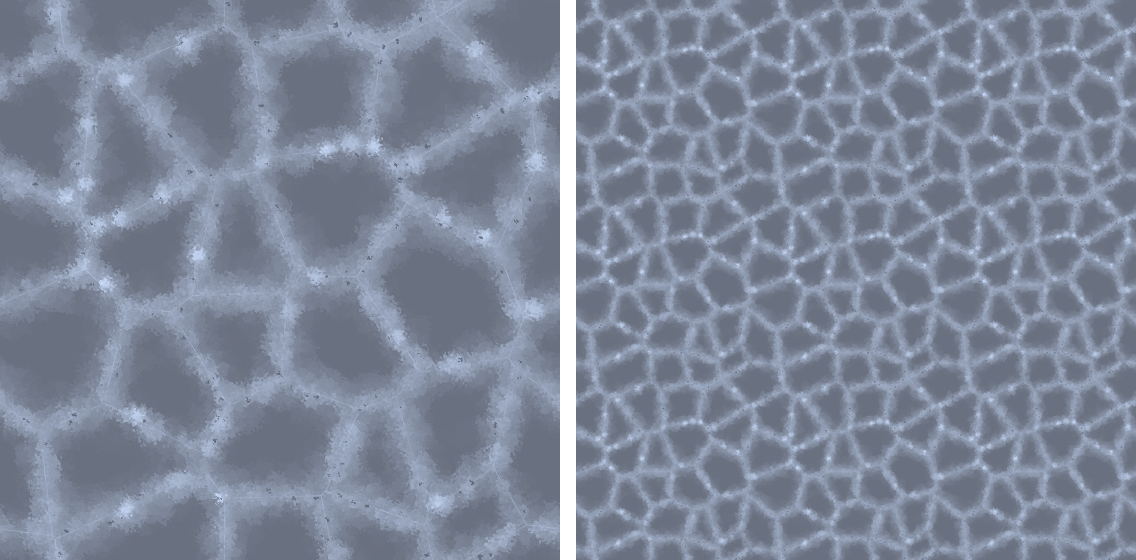
Left: one tile. Right: repeated 3 by 3.
Give the GLSL for this texture, as a Shadertoy shader.

```glsl
// Draws a tiling slate surface crossed by frosty, ragged veins with pale knots and dark flecks.

const vec3 SLATE = vec3(0.413, 0.440, 0.500);
const vec3 FROST = vec3(0.610, 0.662, 0.755);
const vec3 SPARKLE = vec3(0.780, 0.850, 0.970);
const vec3 FLECK = vec3(0.345, 0.375, 0.435);

const float TAU = 6.2831853;
const vec2 ORIGIN = vec2(0.071, 0.690); // puts the canvas edges in calm areas
const float VEIN_CELLS = 5.0;     // all cell counts are whole, so the canvas wraps
const float COARSE_PLATES = 24.0;
const float MEDIUM_PLATES = 52.0;
const float SMALL_PLATES = 96.0;
const float GRAINS = 240.0;

const float VEIN_REACH = 0.053;   // distance where the frost fades out
const float REACH_VARIATION = 0.26;
const float VEIN_FALLOFF = 1.6;
const float VEIN_GAIN = 1.06;
const float PLATE_SPREAD = 0.022; // random shift of each plate's distance
const float RAGGEDNESS = 0.012;
const float GRAIN_CONTRAST = 0.28;
const float CRACK_WIDTH = 0.0016;
const float CRACK_STRENGTH = 0.40;
const float KNOT_RADIUS = 0.021;
const float KNOT_SHARE = 0.24;
const float FLECK_RADIUS = 0.0046;
const float FLECK_SHARE = 0.18;
const int SAMPLES = 2;

// Two random values per cell, repeating every n cells.
// The half-cell bias keeps the wrap exact when division is rounded.
vec2 hash2(vec2 cell, float n) {
    vec2 p = floor(mod(cell + 0.5, n)) + n * 1.7;
    vec3 q = fract(p.xyx * vec3(0.1031, 0.1030, 0.0973));
    q += dot(q, q.yzx + 33.33);
    return fract((q.xx + q.yz) * q.zy);
}

// Nearest scattered point: xy = centre, z = distance, w = random value.
vec4 nearestPoint(vec2 uv, float n) {
    vec2 p = uv * n, base = floor(p);
    vec4 best = vec4(0.0, 0.0, 9.0, 0.0);
    for (int j = -1; j <= 1; j++)
    for (int i = -1; i <= 1; i++) {
        vec2 cell = base + vec2(i, j);
        vec2 jitter = hash2(cell, n);
        float d = length(cell + jitter - p);
        if (d < best.z)
            best = vec4(cell + jitter, d, fract(dot(jitter, vec2(37.3, 17.9))));
    }
    return vec4(best.xyz / n, best.w);
}

// Distance to the closest border between the large vein cells.
float veinDistance(vec2 uv) {
    vec2 p = uv * VEIN_CELLS, base = floor(p);
    vec2 home = base, toHome = vec2(9.0);
    for (int j = -1; j <= 1; j++)
    for (int i = -1; i <= 1; i++) {
        vec2 cell = base + vec2(i, j);
        vec2 r = cell + hash2(cell, VEIN_CELLS) - p;
        if (dot(r, r) < dot(toHome, toHome)) { toHome = r; home = cell; }
    }
    float border = 9.0;
    for (int j = -2; j <= 2; j++)
    for (int i = -2; i <= 2; i++) {
        vec2 cell = home + vec2(i, j);
        vec2 r = cell + hash2(cell, VEIN_CELLS) - p;
        vec2 across = r - toHome;
        if (dot(across, across) > 0.0001)
            border = min(border, dot(0.5 * (r + toHome), normalize(across)));
    }
    return border / VEIN_CELLS;
}

// Frost amount of a whole plate, from the vein distance at its centre.
float plateFrost(float veinDist, float random, float reach) {
    float d = max(veinDist + (random - 0.5) * PLATE_SPREAD, 0.0);
    return pow(max(1.0 - d / reach, 0.0), VEIN_FALLOFF);
}

vec3 frostedSlate(vec2 uv) {
    // Fine grains shift the lookup to break up the plate outlines
    vec4 grain = nearestPoint(uv, GRAINS);
    vec2 shift = vec2(grain.w, fract(grain.w * 13.7)) - 0.5;
    vec2 ragged = uv + shift * RAGGEDNESS;

    // Layered sines make the frost wider in some places than in others
    float swell = sin(TAU * (2.0 * uv.x + uv.y)) + sin(TAU * (uv.x - 3.0 * uv.y) + 1.3);
    float reach = VEIN_REACH * (1.0 + 0.5 * REACH_VARIATION * swell);

    // Overlapping flat plates at three sizes
    vec4 coarse = nearestPoint(ragged, COARSE_PLATES);
    vec4 medium = nearestPoint(uv + shift * RAGGEDNESS * 0.5, MEDIUM_PLATES);
    vec4 small = nearestPoint(ragged, SMALL_PLATES);
    float coarseVein = veinDistance(coarse.xy);
    float mediumVein = veinDistance(medium.xy);
    float frost = 0.36 * plateFrost(coarseVein, coarse.w, reach)
                + 0.35 * plateFrost(mediumVein, medium.w, reach)
                + 0.29 * plateFrost(veinDistance(small.xy), small.w, reach);
    frost *= VEIN_GAIN * (1.0 + GRAIN_CONTRAST * (grain.w - 0.5) * (0.4 + 0.6 * frost));

    // Thin straight crack along the vein centre, broken by the plates
    float crack = 1.0 - smoothstep(0.0, CRACK_WIDTH, veinDistance(uv));
    frost += CRACK_STRENGTH * crack * medium.w * (0.5 + small.w);
    vec3 color = mix(SLATE, FROST, min(frost, 1.3));

    // Pale knots on the veins
    float knotPick = fract(coarse.w * 17.0);
    float knot = 1.0 - smoothstep(0.2 * KNOT_RADIUS, KNOT_RADIUS, coarse.z);
    knot *= step(knotPick, KNOT_SHARE) * step(coarseVein, 0.013);
    knot *= mix(0.25, 0.95, knotPick / KNOT_SHARE) * mix(0.6, 1.1, small.w);
    color = mix(color, SPARKLE, min(knot, 1.0));

    // Small dark flecks beside the veins
    float fleckPick = fract(medium.w * 23.0);
    float radius = FLECK_RADIUS * mix(0.4, 1.0, fleckPick / FLECK_SHARE);
    float fleck = 1.0 - smoothstep(0.6 * radius, radius, medium.z);
    fleck *= step(fleckPick, FLECK_SHARE) * step(mediumVein, 0.014);
    return mix(color, FLECK, 0.8 * fleck);
}

void mainImage(out vec4 fragColor, in vec2 fragCoord) {
    // Diagonal samples smooth the plate edges
    vec3 sum = vec3(0.0);
    for (int s = 0; s < SAMPLES; s++) {
        float offset = (float(s) + 0.5) / float(SAMPLES) - 0.5;
        vec2 uv = (fragCoord + vec2(offset, -offset)) / iResolution.xy;
        sum += frostedSlate(uv + ORIGIN);
    }
    fragColor = vec4(sum / float(SAMPLES), 1.0);
}
```
